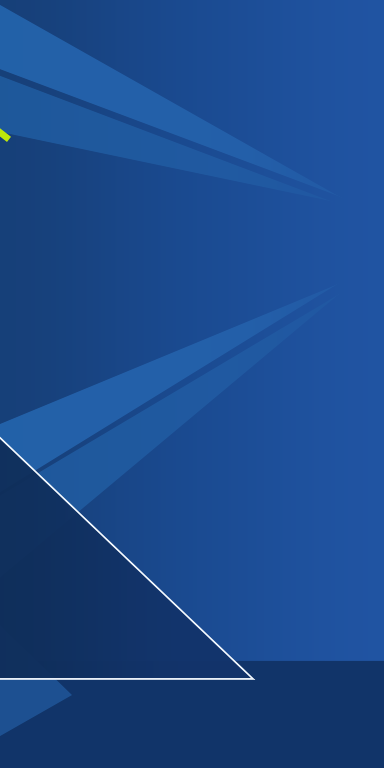
Reproduce this background procedurally as a Shadertoy shader.

```glsl
// Blue backdrop with paired light rays, a lower band and an outlined navy triangle.
// Every large shape is a wedge that opens to the left from a tip; each one is
// a distance built from two slanted half planes, layered from back to front.

// Signed distance to a left-opening wedge; slopes give the rise per unit leftward
float wedge(vec2 p, vec2 tip, float upper, float lower) {
    vec2 q = vec2(tip.x - p.x, p.y - tip.y);
    float above = (q.y - upper * q.x) / length(vec2(1.0, upper));
    float below = (lower * q.x - q.y) / length(vec2(1.0, lower));
    return max(above, below);
}

// Antialiased coverage of a signed distance
float coverage(float d) {
    float pixel = 1.0 / iResolution.x;
    return 1.0 - smoothstep(-0.6 * pixel, 0.6 * pixel, d);
}

// Short square-ended stroke running off the left side
float stroke(vec2 p, vec2 end, vec2 direction, float halfWidth) {
    vec2 q = p - end;
    float across = q.x * direction.y - q.y * direction.x;
    return max(dot(q, direction), abs(across) - halfWidth);
}

void mainImage(out vec4 fragColor, in vec2 fragCoord) {
    // Canvas one unit wide and two units tall
    vec2 p = fragCoord / iResolution.xy * vec2(1.0, 2.0);

    // Horizontal background gradient
    vec3 color = mix(vec3(0.088, 0.250, 0.475), vec3(0.102, 0.290, 0.565), smoothstep(0.0, 0.55, p.x));
    color = mix(color, vec3(0.125, 0.328, 0.635), smoothstep(0.4, 1.0, p.x));

    // Two pairs of rays, dimming slightly toward their tips
    vec3 brightRay = mix(vec3(0.135, 0.380, 0.660), vec3(0.140, 0.370, 0.665), p.x);
    vec3 softRay = mix(vec3(0.118, 0.345, 0.605), vec3(0.130, 0.355, 0.650), p.x);
    float fade = 1.0 - 0.35 * smoothstep(0.6, 0.9, p.x);
    color = mix(color, brightRay, fade * coverage(wedge(p, vec2(0.880, 1.490), 0.565, 0.375)));
    color = mix(color, softRay, fade * coverage(wedge(p, vec2(0.859, 1.477), 0.379, 0.209)));
    color = mix(color, brightRay, fade * coverage(wedge(p, vec2(0.875, 1.258), -0.414, -0.617)));
    color = mix(color, softRay, fade * coverage(wedge(p, vec2(0.880, 1.232), -0.594, -0.836)));

    // Lower band and the small blue wedge resting on it
    color = mix(color, vec3(0.066, 0.205, 0.410), coverage(p.y - 0.279));
    color = mix(color, vec3(0.112, 0.315, 0.570), coverage(wedge(p, vec2(0.1875, 0.190), 0.97, -0.57)));

    // Nearly opaque navy triangle with a thin white outline
    float triangle = wedge(p, vec2(0.659, 0.232), 0.953, 0.0);
    vec3 navy = mix(vec3(0.058, 0.178, 0.350), vec3(0.070, 0.200, 0.415), smoothstep(0.0, 0.5, p.x));
    color = mix(color, navy, 0.94 * coverage(triangle));
    color = mix(color, vec3(0.96, 0.98, 1.0), coverage(abs(triangle) - 0.0022));

    // Lime accent at the left side
    float accent = stroke(p, vec2(0.0234, 1.637), normalize(vec2(1.0, -0.78)), 0.0085);
    color = mix(color, vec3(0.74, 0.90, 0.04), coverage(accent));

    fragColor = vec4(color, 1.0);
}
```
